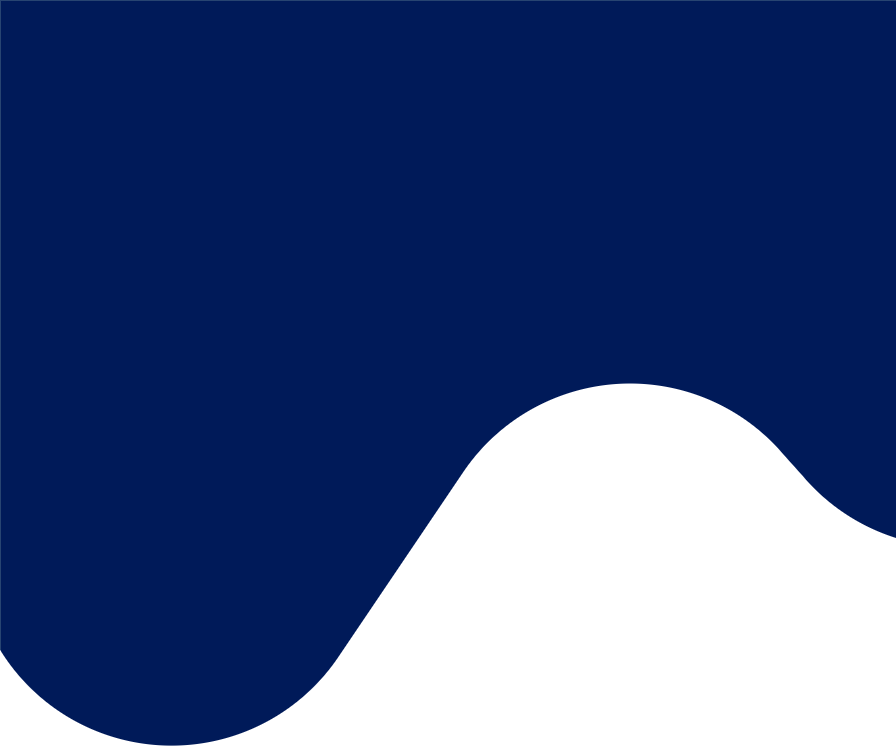
Write a Shadertoy shader that draws this background.

```glsl
// A navy field above a white wave, with a faint hairline on the top and left.
// The wave's edge is a height curve: three equal circular arcs joined by
// straight tangents. Lengths are in canvas heights, the canvas being 1.2 wide.

const float RADIUS = 0.2695;

// Lower half of a circle: a navy trough.
float trough(float x, vec2 center) {
    float dx = x - center.x;
    return center.y - sqrt(max(RADIUS * RADIUS - dx * dx, 0.0));
}

// Upper half of a circle: a white crest.
float crest(float x, vec2 center) {
    float dx = x - center.x;
    return center.y + sqrt(max(RADIUS * RADIUS - dx * dx, 0.0));
}

float waveHeight(float x) {
    vec2 leftTrough = vec2(0.2297, 0.2700);
    vec2 hill = vec2(0.8438, 0.2164);
    vec2 rightTrough = vec2(1.2810, 0.5359);

    // Where the straight rise and the short fall begin and end
    vec2 rise = vec2(0.4538, 0.6209);
    vec2 fall = vec2(1.0495, 1.0750);

    if (x < rise.x) return trough(x, leftTrough);
    if (x < rise.y) return mix(trough(rise.x, leftTrough), crest(rise.y, hill),
                               (x - rise.x) / (rise.y - rise.x));
    if (x < fall.x) return crest(x, hill);
    if (x < fall.y) return mix(crest(fall.x, hill), trough(fall.y, rightTrough),
                               (x - fall.x) / (fall.y - fall.x));
    return trough(x, rightTrough);
}

void mainImage(out vec4 fragColor, in vec2 fragCoord) {
    vec2 p = fragCoord / iResolution.xy * vec2(1.2, 1.0);
    float pixel = 1.0 / iResolution.y;

    vec3 navy = vec3(0.0, 0.1, 0.35);
    vec3 white = vec3(1.0);
    vec3 hairline = vec3(0.18, 0.30, 0.46);

    // Hairline along the top and left borders
    float borderDistance = min(p.x, 1.0 - p.y);
    float border = 1.0 - smoothstep(-0.5, 0.5, (borderDistance - 0.001) / pixel);
    vec3 color = mix(navy, hairline, border);

    // Distance to the wave, corrected for its slope
    float stepX = 0.001;
    float slope = (waveHeight(p.x + stepX) - waveHeight(p.x - stepX)) / (2.0 * stepX);
    float waveDistance = (p.y - waveHeight(p.x)) / length(vec2(1.0, slope));
    color = mix(color, white, clamp(0.5 - waveDistance / pixel, 0.0, 1.0));

    fragColor = vec4(color, 1.0);
}
```
